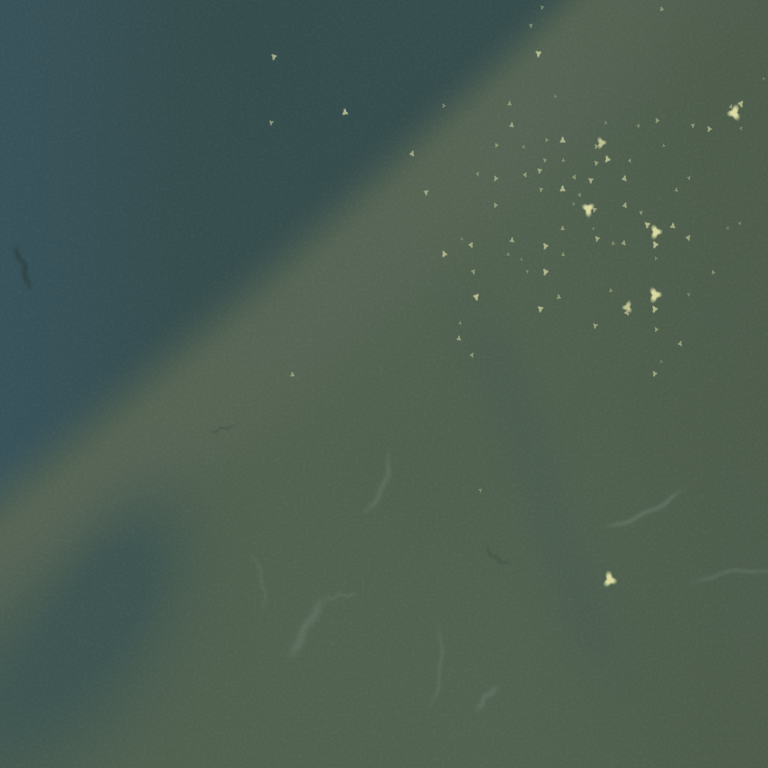
This texture is drawn by a three.js fragment shader. Its source:

```glsl
varying vec2 vUv;

const vec3 SUNLIT_WATER = vec3(0.325, 0.388, 0.318);
const vec3 PALE_SILT = vec3(0.352, 0.405, 0.345);
const vec3 SHADE_WATER = vec3(0.218, 0.308, 0.308);
const vec3 SHADE_BLUE = vec3(0.225, 0.330, 0.360);
const vec3 SLATE = vec3(0.285, 0.362, 0.335);
const vec3 WISP_COLOR = vec3(0.43, 0.51, 0.46);
const vec3 DEBRIS_COLOR = vec3(0.17, 0.24, 0.23);
const vec3 GLINT_COLOR = vec3(0.86, 0.86, 0.64);
const float GRAIN_CELLS = 260.0;
const float GRAIN_AMOUNT = 0.022;
const float SPECK_CELLS = 46.0;

float hash(vec2 p) {
  vec3 q = fract(vec3(p.xyx) * 0.1031);
  q += dot(q, q.yzx + 33.33);
  return fract((q.x + q.y) * q.z);
}

vec2 hash2(vec2 p) {
  return vec2(hash(p), hash(p + 71.7));
}

// Distance to the nearest scattered cell point
float cellular(vec2 p) {
  vec2 cell = floor(p);
  float nearest = 2.0;
  for (int y = -1; y <= 1; y++) {
    for (int x = -1; x <= 1; x++) {
      vec2 id = cell + vec2(float(x), float(y));
      nearest = min(nearest, length(id + hash2(id) - p));
    }
  }
  return nearest;
}

// Slow cloudiness from layered, turned sines
float murk(vec2 p) {
  float sum = 0.0;
  float gain = 0.5;
  for (int i = 0; i < 4; i++) {
    sum += gain * sin(p.x + 1.3 * sin(p.y)) * cos(p.y + 0.7 * p.x);
    p = mat2(1.4, 1.1, -1.1, 1.4) * p + 1.7;
    gain *= 0.5;
  }
  return sum;
}

// Soft elliptical spot, turned by an angle
float blob(vec2 p, vec2 center, vec2 size, float angle) {
  vec2 d = p - center;
  float c = cos(angle);
  float s = sin(angle);
  d = vec2(c * d.x + s * d.y, c * d.y - s * d.x) / size;
  return exp(-dot(d, d));
}

// Tapered, bowed strand from a to b
float wisp(vec2 p, vec2 a, vec2 b, float bow, float width) {
  vec2 axis = b - a;
  float span = length(axis);
  vec2 dir = axis / span;
  float t = dot(p - a, dir) / span;
  float side = dot(p - a, vec2(-dir.y, dir.x));
  side -= bow * sin(3.14159 * t) + 0.0015 * sin(t * 17.0);
  float taper = smoothstep(0.0, 0.25, t) * (1.0 - smoothstep(0.7, 1.0, t));
  return taper * exp(-side * side / (width * width));
}

// Irregular bright fleck
float glint(vec2 p, vec2 center, float radius) {
  vec2 d = p - center;
  float angle = atan(d.y, d.x + 0.00001);
  float rim = radius * (1.0 + 0.3 * sin(angle * 3.0 + center.x * 90.0));
  return 1.0 - smoothstep(rim * 0.45, rim * 1.35, length(d * vec2(1.0, 0.8)));
}

// Fine flecks, densest in a drifting patch
float specks(vec2 p) {
  vec2 id = floor(p * SPECK_CELLS);
  vec2 center = (id + 0.2 + 0.6 * hash2(id)) / SPECK_CELLS;
  float density = 0.50 * blob(center, vec2(0.76, 0.73), vec2(0.14, 0.10), -0.6)
    + 0.12 * blob(center, vec2(0.80, 0.77), vec2(0.26, 0.22), 0.0);
  float chosen = step(hash(id + 19.0), density);
  float size = hash(id + 43.0);
  return chosen * glint(p, center, mix(0.0016, 0.0032, size)) * mix(0.25, 0.75, size);
}

void main() {
  vec2 p = vUv;
  float cloud = murk(p * 7.0);

  // Sunlit water with silt along the shade boundary
  float edge = p.y - (0.355 + 0.80 * p.x + 0.11 * p.x * p.x) + 0.004 * cloud;
  vec3 color = SUNLIT_WATER + 0.007 * cloud;
  color = mix(color, PALE_SILT, 0.75 * exp(-pow((edge + 0.10) / 0.11, 2.0)));
  color *= 1.0 - 0.05 * smoothstep(0.65, 1.0, p.x);

  // Bluish drift and the lower left shadow
  float drift = abs(p.x - (0.61 + 0.36 * (0.62 - p.y)) + 0.012 * cloud);
  drift = exp(-pow(drift / 0.045, 2.0)) * smoothstep(0.05, 0.2, p.y) * (1.0 - smoothstep(0.5, 0.68, p.y));
  color = mix(color, SLATE, 0.42 * drift);
  float shadow = 0.72 * blob(p, vec2(0.155, 0.25), vec2(0.12, 0.07), 1.0)
    + 0.75 * blob(p, vec2(0.04, 0.10), vec2(0.19, 0.11), 0.7);
  color = mix(color, SHADE_WATER * 1.06, clamp(shadow + 0.06 * cloud, 0.0, 0.8));

  // Broad diagonal shade
  float softness = mix(0.065, 0.040, p.x);
  vec3 shade = mix(SHADE_BLUE, SHADE_WATER, smoothstep(-0.02, 0.30, p.x + 0.03 * cloud));
  color = mix(color, shade + 0.004 * cloud, smoothstep(-softness, softness, edge));

  // Pale strands and dark debris
  float strands = wisp(p, vec2(0.78, 0.31), vec2(0.90, 0.37), -0.008, 0.0035)
    + 0.7 * wisp(p, vec2(0.89, 0.235), vec2(1.03, 0.25), 0.014, 0.003)
    + 0.8 * wisp(p, vec2(0.47, 0.325), vec2(0.507, 0.42), -0.012, 0.004)
    + 0.9 * wisp(p, vec2(0.375, 0.135), vec2(0.43, 0.23), 0.004, 0.006)
    + 0.6 * wisp(p, vec2(0.42, 0.218), vec2(0.47, 0.225), 0.003, 0.003)
    + 0.6 * wisp(p, vec2(0.56, 0.07), vec2(0.57, 0.20), -0.009, 0.003)
    + 0.9 * wisp(p, vec2(0.62, 0.07), vec2(0.655, 0.108), 0.006, 0.004)
    + 0.5 * wisp(p, vec2(0.345, 0.20), vec2(0.325, 0.29), -0.006, 0.003);
  color = mix(color, WISP_COLOR, min(0.42 * strands, 0.5));
  float debris = wisp(p, vec2(0.015, 0.685), vec2(0.038, 0.615), 0.005, 0.004)
    + 0.4 * wisp(p, vec2(0.27, 0.435), vec2(0.31, 0.445), 0.002, 0.002)
    + 0.4 * wisp(p, vec2(0.63, 0.29), vec2(0.67, 0.265), -0.006, 0.003);
  color = mix(color, DEBRIS_COLOR, 0.6 * debris);

  // Floating flecks
  float flecks = specks(p);
  flecks = max(flecks, glint(p, vec2(0.956, 0.853), 0.0065));
  flecks = max(flecks, glint(p, vec2(0.766, 0.728), 0.0060));
  flecks = max(flecks, glint(p, vec2(0.854, 0.698), 0.0058));
  flecks = max(flecks, glint(p, vec2(0.853, 0.616), 0.0062));
  flecks = max(flecks, glint(p, vec2(0.794, 0.245), 0.0065));
  flecks = max(flecks, 0.8 * glint(p, vec2(0.783, 0.814), 0.0048));
  flecks = max(flecks, 0.8 * glint(p, vec2(0.817, 0.600), 0.0050));
  color = mix(color, GLINT_COLOR, flecks);

  // Fine cellular grain
  color += GRAIN_AMOUNT * (cellular(p * GRAIN_CELLS) - 0.45);
  gl_FragColor = vec4(color, 1.0);
}
```
